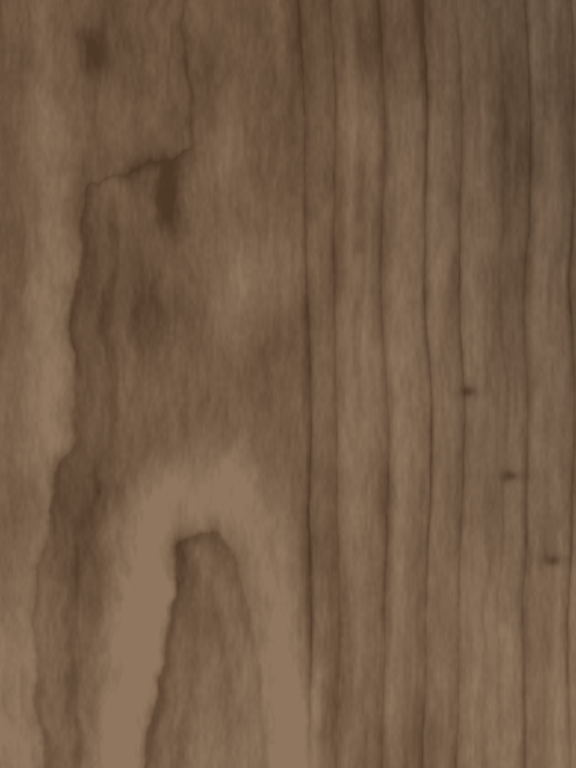
Write a Shadertoy shader that draws this texture.

```glsl
// Dim walnut board: straight grain on the right, a cathedral arch and a winding seam on the left.

const vec3 DARK_WOOD  = vec3(0.335, 0.247, 0.175);
const vec3 LIGHT_WOOD = vec3(0.540, 0.440, 0.350);

float hash(vec2 p) {
    vec3 q = fract(p.xyx * 0.1031);
    q += dot(q, q.yzx + 33.33);
    return fract((q.x + q.y) * q.z);
}

float noise(vec2 p) {
    vec2 i = floor(p), f = fract(p);
    f = f * f * (3.0 - 2.0 * f);
    return mix(mix(hash(i), hash(i + vec2(1, 0)), f.x),
               mix(hash(i + vec2(0, 1)), hash(i + vec2(1, 1)), f.x), f.y);
}

// Layered noise centred on zero
float fbm(vec2 p) {
    float sum = 0.0, amp = 0.5;
    for (int i = 0; i < 4; i++) {
        sum += amp * (noise(p) - 0.5);
        p = p * 2.03 + 17.7;
        amp *= 0.55;
    }
    return sum;
}

float blob(vec2 p, vec2 centre, vec2 radius) {
    vec2 q = (p - centre) / radius;
    return exp(-dot(q, q));
}

// Growth line: crisp on one side, fading away over a distance on the other
float ring(float d, float edge, float fade) {
    return smoothstep(-edge, edge, d) * exp(-max(d, 0.0) / fade);
}

float straightGrain(vec2 p) {
    float shade = 0.0;
    for (int i = 0; i < 8; i++) {
        float k = float(i);
        float rnd = hash(vec2(k, 4.0));
        float bow = 0.016 * (1.0 - p.y) * exp(-0.25 * k)
                  + 0.012 * blob(p, vec2(p.x, 0.47), vec2(1.0, 0.16)) * rnd;
        float d = p.x - (0.39 + 0.05 * k + 0.024 * (rnd - 0.5) + bow);
        float strength = 0.4 + 0.9 * hash(vec2(k, 9.0));
        float wear = 0.5 + noise(vec2(k * 5.0, p.y * 6.0));
        shade += strength * wear * (0.28 * exp(-abs(d) / 0.003) + 0.28 * ring(-d, 0.005, 0.014)
                                  + 0.12 * ring(d, 0.004, 0.008));
    }
    return shade;
}

float seamX(float y) {
    return 0.052 + 0.042 * smoothstep(0.2, 0.45, y) + 0.02 * smoothstep(0.6, 0.76, y)
         + 0.132 * smoothstep(0.755, 0.815, y);
}

float windingSeam(vec2 p) {
    float slope = (seamX(p.y + 0.002) - seamX(p.y - 0.002)) / 0.004;
    float d = (p.x - seamX(p.y)) / sqrt(1.0 + slope * slope);
    float lower = 1.0 - smoothstep(0.70, 0.79, p.y);
    float reach = 1.0 - smoothstep(0.235, 0.275, p.x);
    float band = ring(d, 0.006, 0.05) * mix(0.08, 0.40, lower);
    float echo = 0.22 * exp(-pow((d - 0.045) / 0.008, 2.0)) * lower;
    float smoke = 0.30 * blob(p, vec2(0.19, 0.792), vec2(0.06, 0.022));
    return reach * (0.32 * exp(-abs(d) / 0.005) + band + echo) + smoke;
}

// Signed distance to a tall pointed arch that widens towards its foot
float archDistance(vec2 p, vec2 centre) {
    vec2 q = p - centre;
    float drop = max(-q.y, 0.0);
    float halfWidth = 0.038 + 0.028 * (1.0 - exp(-drop / 0.08)) + 0.045 * drop;
    return length(vec2(q.x, 0.75 * max(q.y, 0.0))) - halfWidth;
}

float cathedral(vec2 p) {
    float d = archDistance(p, vec2(0.275, 0.265));
    float side = mix(1.1, 0.4, smoothstep(0.26, 0.32, p.x));
    float line = side * (0.30 * exp(-abs(d) / 0.005) + 0.60 * ring(-d, 0.007, 0.016));
    float halo = 0.36 * exp(-pow((d - 0.038) / 0.03, 2.0));
    float outer = 0.20 * exp(-pow((d - 0.11) / 0.03, 2.0));
    float inner = 0.14 * exp(-pow((d + 0.045) / 0.01, 2.0));
    return halo - line - outer - inner;
}

float cloudPatches(vec2 p) {
    float light = 0.38 * blob(p, vec2(0.31, 0.62), vec2(0.045, 0.06))
                + 0.30 * blob(p, vec2(0.30, 0.43), vec2(0.05, 0.09))
                + 0.36 * blob(p, vec2(0.062, 0.65), vec2(0.026, 0.55))
                + 0.25 * blob(p, vec2(0.30, 0.80), vec2(0.04, 0.07));
    float dark = 0.85 * blob(p, vec2(0.222, 0.735), vec2(0.019, 0.055))
               + 0.35 * blob(p, vec2(0.19, 0.60), vec2(0.06, 0.06))
               + 0.28 * blob(p, vec2(0.36, 0.54), vec2(0.04, 0.07))
               + 0.55 * blob(p, vec2(0.122, 0.94), vec2(0.018, 0.035));
    return light - dark;
}

// Small knots stepping down to the right, each with a faint sideways tail
float knots(vec2 p) {
    float shade = 0.0;
    for (int i = 0; i < 3; i++) {
        vec2 c = vec2(0.61, 0.49) + float(i) * vec2(0.055, -0.11);
        shade += 0.40 * blob(p, c, vec2(0.008, 0.006)) + 0.25 * blob(p, c, vec2(0.022, 0.009));
    }
    return shade;
}

void mainImage(out vec4 fragColor, in vec2 fragCoord) {
    vec2 p = fragCoord / iResolution.y;
    vec2 curl = p + vec2(0.035 * fbm(p * vec2(5.0, 7.0)) + 0.016 * fbm(p * vec2(14.0, 26.0) + 5.0),
                         0.070 * fbm(p * vec2(16.0, 6.0) + 31.0));
    vec2 straight = p + vec2(0.022 * fbm(p * vec2(3.0, 3.5) + 2.0), 0.0);
    float right = smoothstep(0.33, 0.42, p.x);
    vec2 w = mix(curl, straight, right);

    // Broad light, figure and lines
    float tone = 0.70 + 0.52 * (0.46 - p.y) + 0.02 * right;
    tone -= 0.22 * blob(p, vec2(0.0, 1.0), vec2(0.10, 0.5));
    tone += cloudPatches(curl) + cathedral(curl) - windingSeam(curl) - straightGrain(straight) - knots(p);

    // Stains, long streaks, fibres and pores
    tone += 0.65 * fbm(w * vec2(11.0, 6.0) + 3.0);
    tone += mix(0.28, 0.75, right) * fbm(w * vec2(38.0, 1.6) + 8.0);
    tone += 0.36 * fbm(w * vec2(75.0, 14.0)) + 0.17 * (noise(p * vec2(210.0, 50.0)) - 0.5);
    tone += 0.12 * (noise(p * vec2(260.0, 150.0) + 40.0) - 0.5);

    vec3 colour = mix(DARK_WOOD, LIGHT_WOOD, clamp(tone, -0.12, 1.12));
    colour += vec3(-0.015, 0.0, 0.010) * smoothstep(0.4, 0.75, p.x) * p.y;
    fragColor = vec4(colour, 1.0);
}
```
